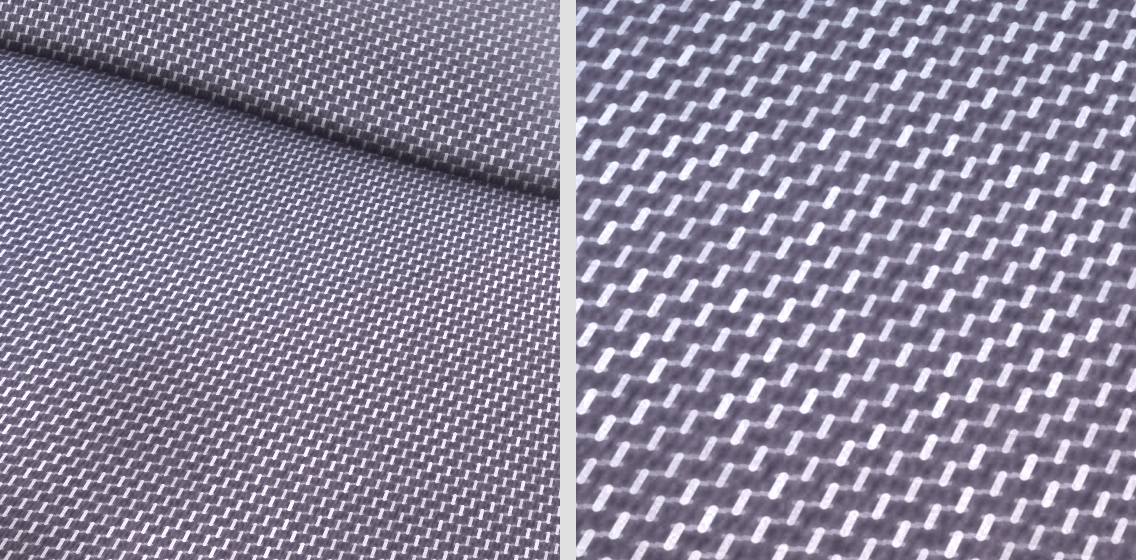
Left, the full canvas; right, a detail of the centre.
Give the GLSL for this texture, as a Shadertoy shader.

```glsl
// Woven cloth with staggered pale stitches: a flat sheet, turned and seen in
// perspective, with a rolled fold of the same cloth lying across the top.
// Each surface maps the canvas to lattice units, then shares one weave function.

const vec3 WHITE  = vec3(0.92, 0.92, 0.97);
const vec3 SILVER = vec3(0.70, 0.69, 0.76);
const vec3 HAZE   = vec3(0.53, 0.51, 0.59);
const vec3 SLATE  = vec3(0.46, 0.43, 0.51);
const vec3 DUSK   = vec3(0.27, 0.25, 0.32);
const vec3 SHADOW = vec3(0.11, 0.09, 0.14);

const float PITCH_NEAR = 0.038;  // stitch pitch at the lower left
const float PITCH_FALL = 0.015;  // loss of pitch per unit of depth
const float ROW_SCALE  = 4.6;
const float ROW_TILT   = 0.20;   // rows descend to the right
const float VANISH_X   = 1.15;   // columns lean toward this side

float hash(vec2 p) {
    vec3 q = fract(vec3(p.xyx) * 0.1031);
    q += dot(q, q.yzx + 33.33);
    return fract((q.x + q.y) * q.z);
}

float noise(vec2 p) {
    vec2 i = floor(p), f = fract(p);
    f = f * f * (3.0 - 2.0 * f);
    return mix(mix(hash(i), hash(i + vec2(1, 0)), f.x),
               mix(hash(i + vec2(0, 1)), hash(i + vec2(1, 1)), f.x), f.y);
}

float segment(vec2 p, vec2 a, vec2 b) {
    vec2 d = b - a;
    return length(p - a - d * clamp(dot(p - a, d) / dot(d, d), 0.0, 1.0));
}

float cover(float dist, float radius, float soft) {
    return 1.0 - smoothstep(radius - soft, radius + soft, dist);
}

// One lattice unit is a stitch pitch across and a row down; aspect is row / pitch.
vec3 weave(vec2 q, float aspect, float lean, float soft) {
    // Uneven yarn and fine lengthwise thread in the ground
    float rib = 0.5 + 0.5 * cos(6.28318 * (4.0 * q.x - 0.5 * q.y));
    float yarn = noise(q * vec2(8.0, 2.5));
    vec3 color = mix(DUSK, SLATE, 0.05 + 0.3 * rib + 0.65 * yarn);

    float halo = 0.0, hook = 0.0, bar = 0.0;
    for (int j = -1; j <= 1; j++) {
        float row = floor(q.y) + float(j);
        float x = q.x + 0.5 * mod(row, 2.0);
        vec2 id = vec2(floor(x), row);
        float wear = hash(id);
        vec2 p = vec2(x - id.x - 0.5, (q.y - row - 0.5) * aspect);
        p.x += 0.06 * (hash(id + 57.0) - 0.5);

        // Bar with a flat serif across each end
        vec2 tip = vec2(lean, 0.42 * aspect);
        vec2 outer = vec2(0.22, 0.02), inner = vec2(0.12, 0.0);
        float stem = segment(p, -tip, tip);
        float ends = min(segment(p, tip - inner, tip + outer),
                         segment(p, -tip + inner, -tip - outer));
        halo = max(halo, cover(min(stem, ends), 0.10, 0.08 + soft));
        hook = max(hook, cover(ends, 0.045, soft) * (0.50 + 0.40 * wear));
        bar = max(bar, cover(stem, 0.074 + 0.022 * wear, soft)
                       * (0.76 + 0.24 * wear));
    }
    color = mix(color, HAZE, 0.70 * halo);
    color = mix(color, SILVER, hook);
    return mix(color, WHITE, bar);
}

// Flat sheet: pitch and row height shrink with depth
float sheetPitch(vec2 uv) {
    return PITCH_NEAR - PITCH_FALL * (uv.y + ROW_TILT * uv.x);
}

vec2 sheetLattice(vec2 uv, float pitch) {
    return vec2((uv.x - VANISH_X) / pitch + 90.0, ROW_SCALE / pitch);
}

// Roll: pitch grows to the right, rows crowd together as the cloth turns away
vec2 rollLattice(vec2 uv, float height) {
    float along = log(0.027 + 0.006 * (uv.x - 0.2 * height)) / 0.006;
    float turn = height + 0.9 * height * height;
    return vec2(along + 700.0, turn / 0.0175 + 40.0);
}

float edgeWidth(vec2 q, float aspect) {
    vec2 w = fwidth(q) * vec2(1.0, aspect);
    return max(0.025, 0.42 * max(w.x, w.y));
}

void mainImage(out vec4 fragColor, in vec2 fragCoord) {
    vec2 uv = fragCoord / iResolution.xy;
    float height = uv.y - (0.915 - 0.27 * uv.x + 0.008 * sin(6.28318 * uv.x));

    // Sheet with a cool far left, a warm near side and a shadow by the fold
    float pitch = sheetPitch(uv);
    float aspect = pitch / (ROW_SCALE * PITCH_FALL);
    vec2 q = sheetLattice(uv, pitch);
    vec3 sheet = weave(q, aspect, 0.03, edgeWidth(q, aspect));
    float far = smoothstep(0.2, 0.9, uv.y - 0.25 * uv.x + 0.1);
    sheet *= mix(vec3(1.02, 0.99, 0.99), vec3(0.95, 0.99, 1.05), far);
    sheet *= 0.90 + 0.20 * noise(uv * 4.0);
    sheet = mix(sheet, SHADOW, 0.8 * exp(min(height, 0.0) * 50.0));

    // Roll with a dark underside and a sheen toward the upper right
    vec2 r = rollLattice(uv, height);
    vec3 roll = weave(r, 0.60, 0.02, edgeWidth(r, 0.60));
    roll *= mix(0.55, 1.0, smoothstep(0.0, 0.06, height));
    roll = mix(roll, SHADOW, 0.85 * exp(-max(height, 0.0) * 90.0));
    float sheen = smoothstep(0.12, 0.34, height);
    float glow = exp(-16.0 * length((uv - vec2(1.03, 0.84)) * vec2(1.0, 0.6)));
    roll = mix(roll, SILVER, 0.28 * sheen + 0.6 * glow);

    float soft = 1.2 / iResolution.y;
    vec3 color = mix(sheet, roll, smoothstep(-soft, soft, height));
    color *= 0.95 + 0.10 * hash(floor(uv * 512.0));
    fragColor = vec4(clamp(color, 0.0, 1.0), 1.0);
}
```
